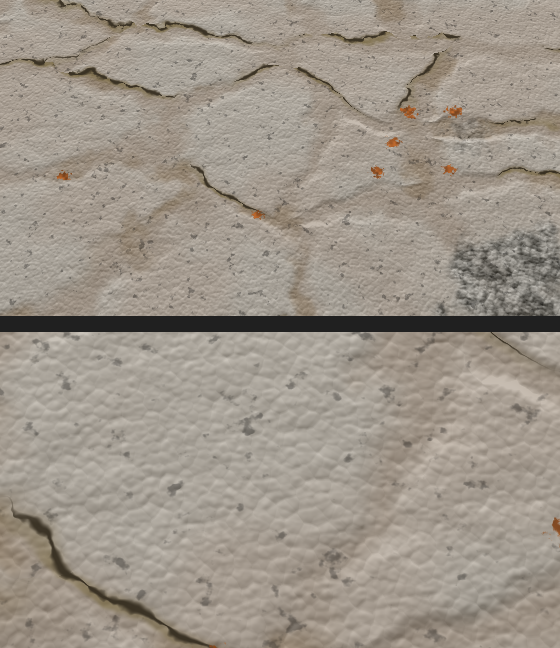
Top, the full canvas; bottom, a detail of the centre.
A Shadertoy shader for this texture:

```glsl
const vec3 PLATE_GREY = vec3(0.655, 0.632, 0.595);
const vec3 PLATE_PINK = vec3(0.645, 0.606, 0.562);
const vec3 CHANNEL_TAN = vec3(0.608, 0.562, 0.512);
const vec3 STAIN_BROWN = vec3(0.520, 0.450, 0.360);
const vec3 ALGAE_OLIVE = vec3(0.470, 0.410, 0.260);
const vec3 CRACK_DARK = vec3(0.200, 0.170, 0.120);
const vec3 WET_DARK = vec3(0.300, 0.295, 0.275);
const vec3 WET_LIGHT = vec3(0.630, 0.620, 0.595);
const vec3 LICHEN_ORANGE = vec3(0.600, 0.310, 0.110);

const float TILT = 0.30;                    // perspective foreshortening
const vec2 PLATE_SCALE = vec2(1.4, 2.4);    // plates per unit of ground
const vec2 LIGHT_DIR = vec2(-0.20, 0.98);
const float LIGHT_STEP = 0.004;
const float LIGHT_GAIN = 0.135;
const int LICHEN_COUNT = 7;
const mat2 TURN = mat2(0.8, 0.6, -0.6, 0.8);

float hash(vec2 p) {
    return fract(sin(dot(p, vec2(127.1, 311.7))) * 43758.5453);
}

vec2 hash2(vec2 p) {
    return vec2(hash(p), hash(p + 17.3));
}

float noise(vec2 p) {
    vec2 i = floor(p), f = fract(p);
    f = f * f * (3.0 - 2.0 * f);
    return mix(mix(hash(i), hash(i + vec2(1, 0)), f.x),
               mix(hash(i + vec2(0, 1)), hash(i + vec2(1, 1)), f.x), f.y);
}

float fbm(vec2 p) {
    float sum = 0.0, amp = 0.533;
    for (int i = 0; i < 4; i++) {
        sum += amp * noise(p);
        p = 2.0 * TURN * p + 5.7;
        amp *= 0.5;
    }
    return sum;
}

// Rounded pebbles with creases between them
float lumps(vec2 p) {
    vec2 cell = floor(p), f = fract(p);
    float nearest = 1.0;
    for (int y = -1; y <= 1; y++)
    for (int x = -1; x <= 1; x++) {
        vec2 o = vec2(x, y);
        vec2 r = o + hash2(cell + o) - f;
        nearest = min(nearest, dot(r, r));
    }
    return 1.0 - nearest;
}

// Warped Voronoi plates: x = distance to border, yz = direction to neighbour
vec3 plates(vec2 g) {
    vec2 warp = vec2(fbm(g * 2.4), fbm(g * 2.4 + 31.0)) - 0.5;
    vec2 ripple = vec2(fbm(g * 13.0), fbm(g * 13.0 + 9.0)) - 0.5;
    vec2 p = g * PLATE_SCALE + warp * 0.9 + ripple * 0.16 + 3.0;
    vec2 cell = floor(p), f = fract(p), nearest = vec2(0.0), home = vec2(0.0);
    float best = 8.0;
    for (int y = -1; y <= 1; y++)
    for (int x = -1; x <= 1; x++) {
        vec2 o = vec2(x, y);
        vec2 r = o + 0.1 + 0.8 * hash2(cell + o) - f;
        if (dot(r, r) < best) { best = dot(r, r); nearest = r; home = o; }
    }
    vec3 edge = vec3(8.0, 0.0, 0.0);
    for (int y = -2; y <= 2; y++)
    for (int x = -2; x <= 2; x++) {
        vec2 o = home + vec2(x, y);
        vec2 r = o + 0.1 + 0.8 * hash2(cell + o) - f;
        vec2 gap = r - nearest;
        if (dot(gap, gap) > 0.0001) {
            vec2 n = normalize(gap);
            float d = dot(0.5 * (r + nearest), n);
            if (d < edge.x) edge = vec3(d, n);
        }
    }
    return edge;
}

// Signed distance inside the plate rim; the channel width varies
float rimDistance(float border, vec2 g) {
    return border - 0.05 - 0.10 * noise(g * 2.3 + 4.0);
}

float height(vec2 g, float rim) {
    vec2 t = TURN * g;
    float grain = 0.010 * noise(t * 17.0) + 0.0045 * lumps(g * vec2(27.0, 33.0))
                + 0.0042 * lumps(t * 66.0 + 3.0) + 0.0034 * noise(t * 135.0 + 8.0);
    float step_up = 0.022 * noise(g * 4.0 + 15.0);
    return step_up * smoothstep(-0.04, 0.09, rim) + grain;
}

// Ragged elliptical mask
float blotch(vec2 p, vec2 centre, vec2 radius, float ragged) {
    float r = length((p - centre) / radius) + ragged * (fbm(p * 2.0 / radius.y) - 0.5);
    return 1.0 - smoothstep(0.55, 1.05, r);
}

void mainImage(out vec4 fragColor, in vec2 fragCoord) {
    vec2 p = (fragCoord - 0.5 * iResolution.xy) / iResolution.y + vec2(0.0, 0.5);
    vec2 g = p / (1.0 - TILT * p.y);

    vec3 edge = plates(g);
    float rim = rimDistance(edge.x, g);
    vec2 lit = g + LIGHT_DIR * LIGHT_STEP;
    float rimLit = rimDistance(plates(lit).x, lit);
    float slope = (height(g, rim) - height(lit, rimLit)) / LIGHT_STEP;

    // Crust and channels
    vec3 col = mix(PLATE_PINK, PLATE_GREY, smoothstep(0.35, 0.62, fbm(g * 2.6 + 11.0)));
    col = mix(CHANNEL_TAN, col, smoothstep(-0.10, 0.07, rim));
    float stain = smoothstep(0.52, 0.74, fbm(g * 6.0 + 2.0));
    col = mix(col, STAIN_BROWN, 0.55 * stain * (1.0 - smoothstep(-0.03, 0.06, rim)));

    // Wet crystalline patches
    float wet = blotch(p, vec2(0.74, 0.11), vec2(0.27, 0.17), 1.5);
    wet = max(wet, 0.5 * blotch(p, vec2(0.60, 0.58), vec2(0.09, 0.07), 1.6));
    float crystal = 0.55 * fbm(TURN * g * 26.0 + 6.0) + 0.45 * lumps(g * 38.0);
    col = mix(col, mix(WET_DARK, WET_LIGHT, smoothstep(0.45, 0.82, crystal)), 0.8 * wet);

    // Relief light and small pits
    col += LIGHT_GAIN * clamp(slope, -1.2, 0.9) * (1.0 + 0.7 * wet);
    float pit = smoothstep(0.68, 0.82, fbm(TURN * g * 48.0 + 21.0));
    col *= 1.0 - 0.30 * pit;

    // Broken, shadowed cracks with algae under the lower rims
    float undercut = smoothstep(0.46, 0.70, noise(g * 3.2 + 7.0))
                   * smoothstep(0.30, 0.80, -edge.z) * smoothstep(0.0, 0.04, edge.x);
    float algae = 1.0 - smoothstep(0.0, 0.09, abs(rim + 0.025));
    col = mix(col, ALGAE_OLIVE, 0.65 * algae * undercut * (0.5 + fbm(g * 24.0)));
    float ragged = fbm(g * 30.0 + 40.0);
    float crackWidth = 0.003 + 0.062 * undercut * smoothstep(0.25, 0.75, ragged);
    float crack = 1.0 - smoothstep(0.15 * crackWidth, crackWidth, abs(rim + 0.03 * (ragged - 0.5)));
    col = mix(col, CRACK_DARK, 0.92 * crack * smoothstep(0.08, 0.40, undercut));

    // Scattered lichen
    for (int i = 0; i < LICHEN_COUNT; i++) {
        vec2 seed = hash2(vec2(float(i) * 3.7, 5.1));
        vec2 centre = vec2(1.5, 0.55) * (seed - 0.5) + vec2(0.0, 0.52);
        float spot = blotch(p, centre, vec2(0.024, 0.016) * (0.7 + 0.6 * seed.y), 2.2);
        col = mix(col, LICHEN_ORANGE * (0.7 + 0.6 * noise(g * 90.0)), 0.9 * spot);
    }

    col *= mix(0.99, 1.03, p.y);
    fragColor = vec4(clamp(col, 0.0, 1.0), 1.0);
}
```
